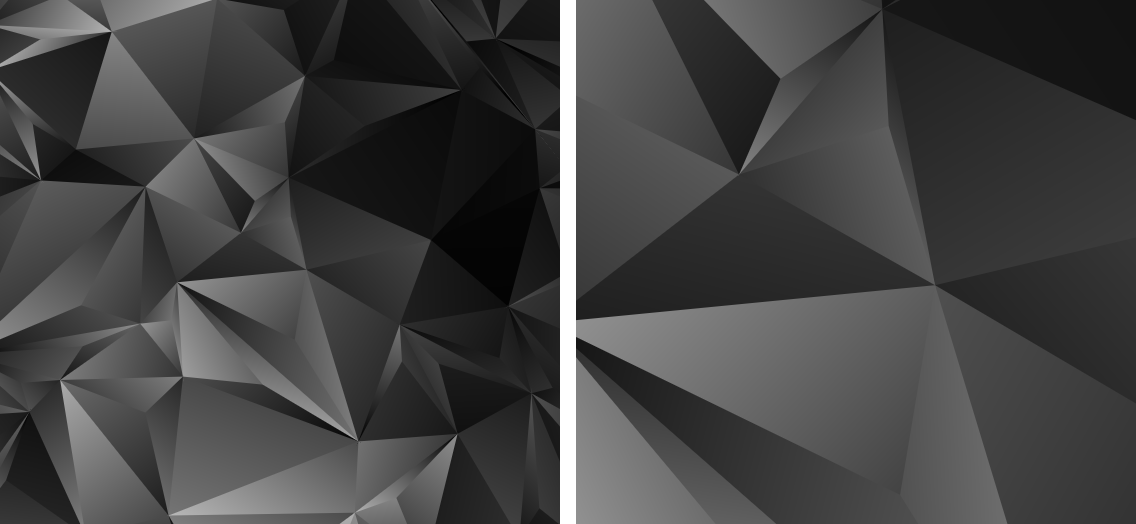
Left: the whole. Right: its middle third, enlarged.
This background is drawn by a Shadertoy shader. Its source:

```glsl
// Low-poly backdrop of irregular grey triangles, each shaded with its own linear gradient.

const float CELLS = 5.0; // mesh cells per canvas height

vec3 hash3(vec2 p) {
    vec3 q = fract((p.xyx + 41.7) * vec3(0.1031, 0.1030, 0.0973));
    q += dot(q, q.yxz + 33.33);
    return fract((q.xxy + q.yzz) * q.zyx);
}

float cross2(vec2 a, vec2 b) {
    return a.x * b.y - a.y * b.x;
}

float area(vec2 a, vec2 b, vec2 c) {
    return 0.5 * cross2(b - a, c - a);
}

// Mesh vertex: a grid corner pushed off its place
vec2 vertex(vec2 id) {
    return id + 0.86 * (hash3(id).xy - 0.5);
}

float blob(vec2 p, vec2 center, vec2 radius) {
    vec2 d = (p - center) / radius;
    return exp(-dot(d, d));
}

// Broad light and shade across the canvas, in units of its height
float lighting(vec2 p) {
    float tone = 0.13;
    tone += 0.35 * blob(p, vec2(0.08, 0.97), vec2(0.27, 0.22));
    tone += 0.31 * blob(p, vec2(0.48, 0.04), vec2(0.40, 0.33));
    tone += 0.17 * blob(p, vec2(0.28, 0.44), vec2(0.32, 0.17));
    tone += 0.15 * blob(p, vec2(0.42, 0.71), vec2(0.17, 0.12));
    tone -= 0.11 * blob(p, vec2(0.88, 0.54), vec2(0.16, 0.28));
    tone -= 0.09 * blob(p, vec2(0.10, 0.65), vec2(0.16, 0.11));
    return max(tone, 0.015);
}

// Signed distance to the line a-b, positive on its left
float edge(vec2 p, vec2 a, vec2 b) {
    return cross2(b - a, p - a) / max(length(b - a), 1e-4);
}

// Adds one counter-clockwise facet; sum holds (weighted shade, weight)
void addFacet(inout vec2 sum, vec2 p, vec2 a, vec2 b, vec2 c, vec2 seed, float pixel) {
    float d = min(edge(p, a, b), min(edge(p, b, c), edge(p, c, a)));
    float coverage = clamp(0.5 + d / pixel, 0.0, 1.0);
    if (coverage <= 0.0) return;

    vec3 h = hash3(seed);
    vec2 center = (a + b + c) / 3.0;
    vec2 direction = normalize(h.xy - 0.5 + 1e-4);
    float size = sqrt(max(area(a, b, c), 0.01));
    float slope = 0.42 * dot(p - center, direction) / size;
    float shade = lighting(center / CELLS) * mix(0.25, 1.42, sqrt(h.z));
    sum += coverage * vec2(max(shade * (1.0 + slope), 0.0), 1.0);
}

// Draws a triangle whole, or split in three around an inner point
void addTriangle(inout vec2 sum, vec2 p, vec2 a, vec2 b, vec2 c, vec2 seed, float pixel) {
    vec3 w = hash3(seed + 7.3) + 0.12;
    if (hash3(seed + 19.1).x < 0.4) {
        vec2 m = (a * w.x + b * w.y + c * w.z) / (w.x + w.y + w.z);
        addFacet(sum, p, a, b, m, seed + vec2(31.0, 3.0), pixel);
        addFacet(sum, p, b, c, m, seed + vec2(57.0, 11.0), pixel);
        addFacet(sum, p, c, a, m, seed + vec2(83.0, 23.0), pixel);
    } else {
        addFacet(sum, p, a, b, c, seed, pixel);
    }
}

void mainImage(out vec4 fragColor, in vec2 fragCoord) {
    vec2 p = fragCoord / iResolution.y * CELLS;
    float pixel = CELLS / iResolution.y;
    vec2 sum = vec2(0.0);

    // Moved vertices can carry a facet into any neighbouring cell
    for (int y = -1; y <= 1; y++) {
        for (int x = -1; x <= 1; x++) {
            vec2 id = floor(p) + vec2(x, y);
            vec2 a = vertex(id);
            vec2 b = vertex(id + vec2(1.0, 0.0));
            vec2 c = vertex(id + vec2(1.0, 1.0));
            vec2 d = vertex(id + vec2(0.0, 1.0));
            vec2 seed = id + vec2(113.0, 67.0);

            // Cut the quad along the diagonal that leaves no folded half
            if (min(area(a, b, c), area(a, c, d)) > min(area(a, b, d), area(b, c, d))) {
                addTriangle(sum, p, a, b, c, seed, pixel);
                addTriangle(sum, p, a, c, d, seed + 0.37, pixel);
            } else {
                addTriangle(sum, p, a, b, d, seed, pixel);
                addTriangle(sum, p, b, c, d, seed + 0.37, pixel);
            }
        }
    }
    fragColor = vec4(vec3(sum.x / max(sum.y, 1e-4)), 1.0);
}
```
